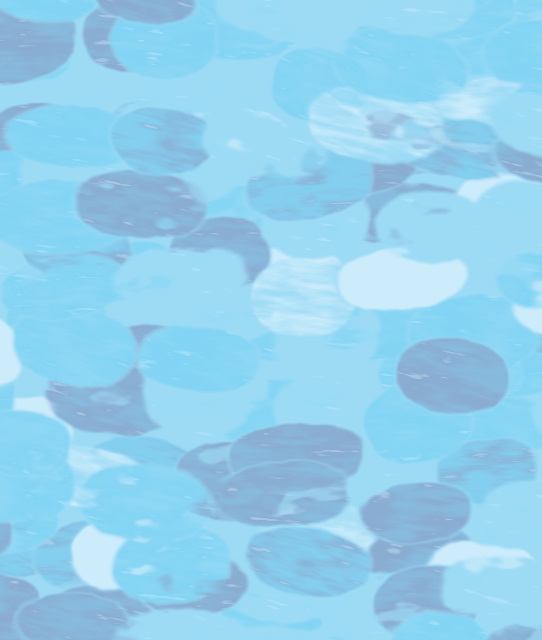
This pattern is drawn by a Shadertoy shader. Its source:

```glsl
// Overlapping oval dabs of pale, sky, slate and white paint on light blue.
// Jittered grids are painted back to front; each dab is a wobbly superellipse
// with a pale rim and a streaky, tilted brush grain.

const vec3 PALE  = vec3(0.615, 0.860, 0.962);
const vec3 SKY   = vec3(0.515, 0.833, 0.957);
const vec3 SLATE = vec3(0.540, 0.675, 0.820);
const vec3 WHITE = vec3(0.800, 0.925, 0.985);

const int   LAYERS = 3;
const vec2  CELL   = vec2(0.190, 0.115);  // grid pitch, in canvas heights
const vec2  RADIUS = vec2(0.094, 0.055);  // mean half axes of a dab
const float JITTER = 0.66;
const float TILT   = 0.36;                // range of dab rotation
const float SOFT   = 0.0030;              // half width of the edge blur
const float RIM    = 0.0060;              // width of the pale rim
const float WOBBLE = 0.0100;              // roughness of the outline
const float PRESENCE = 0.88;

// Cumulative shares of the dab kinds; white takes the rest.
const float PALE_END  = 0.27;
const float SKY_END   = 0.60;
const float SLATE_END = 0.79;
const float MIXED_END = 0.91;

float hash(vec2 p) {
    vec3 q = fract(vec3(p.xyx) * vec3(0.1031, 0.1030, 0.0973));
    q += dot(q, q.yzx + 33.33);
    return fract((q.x + q.y) * q.z);
}

float noise(vec2 p) {
    vec2 i = floor(p), f = fract(p);
    f = f * f * (3.0 - 2.0 * f);
    return mix(mix(hash(i), hash(i + vec2(1, 0)), f.x),
               mix(hash(i + vec2(0, 1)), hash(i + vec2(1, 1)), f.x), f.y);
}

float fbm(vec2 p) {
    float sum = 0.0, amp = 0.53;
    for (int i = 0; i < 3; i++) {
        sum += amp * noise(p);
        p = p * 2.03 + 17.7;
        amp *= 0.5;
    }
    return sum;
}

mat2 rotation(float a) {
    return mat2(cos(a), sin(a), -sin(a), cos(a));
}

// Approximate signed distance to a slightly squared ellipse.
float ovalDistance(vec2 p, vec2 r) {
    vec2 q = pow(abs(p / r), vec2(2.3));
    return (pow(q.x + q.y, 1.0 / 2.3) - 1.0) * r.y;
}

// Paint colour of one dab, chosen by kind and broken up by the grain.
vec3 dabColour(float kind, float solid, float grain) {
    if (kind < PALE_END) return mix(PALE, SKY, 0.35 * smoothstep(0.45, 0.85, grain));
    if (kind < SKY_END) return mix(PALE, SKY, 0.55 + 0.45 * smoothstep(0.2, 0.55, grain));
    if (kind < SLATE_END) return mix(SKY, SLATE, 0.60 + 0.40 * smoothstep(0.2, 0.6, grain));
    if (kind < MIXED_END) return mix(SKY, SLATE, 0.15 + 0.75 * smoothstep(0.3, 0.75, grain));
    float cover = max(step(0.55, solid), smoothstep(0.2, 0.7, grain));
    return mix(PALE, WHITE, cover);
}

void paintDab(inout vec3 colour, vec2 p, vec2 id, float seed) {
    vec2 key = id + seed * 37.0 + 80.0;
    if (hash(key + 5.3) > PRESENCE) return;

    // Place, turn and size the dab.
    vec2 jitter = vec2(hash(key), hash(key + 11.7)) - 0.5;
    vec2 local = p - (id + 0.5 + JITTER * jitter) * CELL;
    local = rotation(TILT * (hash(key + 23.1) - 0.5)) * local;
    vec2 size = RADIUS * mix(vec2(0.80), vec2(1.14), vec2(hash(key + 31.9), hash(key + 41.3)));
    float d = ovalDistance(local, size);
    if (d > RIM + WOBBLE) return;
    vec2 offset = 50.0 * vec2(hash(key + 3.7), hash(key + 7.9));
    d += WOBBLE * (fbm(local * 24.0 + offset) - 0.47);

    // Broad patches and long thin streaks share the tilt of the dab.
    float patches = fbm(local * vec2(16.0, 34.0) + offset);
    float streaks = fbm(rotation(0.15) * local * vec2(24.0, 120.0) + offset);
    float grain = mix(patches, streaks, 0.5);
    float kind = hash(key + 53.0), solid = hash(key + 61.0);
    vec3 paint = dabColour(kind, solid, grain);
    paint = mix(paint, WHITE, 0.40 * smoothstep(0.66, 0.80, streaks));

    // Some dabs are worn, letting lower paint show through.
    float worn = step(solid, 0.45) * smoothstep(0.50, 0.68, patches);
    float rim = smoothstep(RIM, 0.0, d) * 0.5;
    float body = smoothstep(SOFT, -SOFT, d) * (1.0 - 0.7 * worn);
    colour = mix(mix(colour, PALE, rim * (1.0 - worn)), paint, body);
}

void mainImage(out vec4 fragColor, in vec2 fragCoord) {
    vec2 p = fragCoord / iResolution.y;
    vec3 colour = PALE;
    for (int layer = 0; layer < LAYERS; layer++) {
        float seed = float(layer) + 1.0;
        vec2 q = p + CELL * vec2(0.37, 0.53) * seed;
        vec2 cell = floor(q / CELL);
        // A fixed scan order keeps the overlaps consistent between cells.
        for (int y = -1; y <= 1; y++)
            for (int x = -1; x <= 1; x++)
                paintDab(colour, q, cell + vec2(x, y), seed);
    }
    fragColor = vec4(colour, 1.0);
}
```
